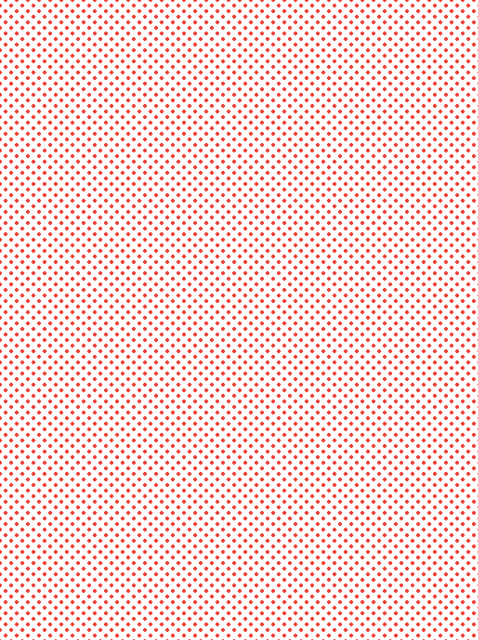
A Shadertoy shader for this pattern:

```glsl
// Small red four-lobed dots in staggered rows on a near-white ground.

const vec3 GROUND = vec3(1.0, 0.995, 0.995);
const vec3 RED = vec3(0.94, 0.24, 0.20);
const float REPEATS_DOWN = 57.4;
const float DOT_RADIUS = 0.169;   // in units of one repeat
const float LOBE_DEPTH = 0.07;    // relative swelling of the lobes

// Signed distance to a dot whose outline swells toward the four axes
float lobedDot(vec2 p, float radius, float lobe) {
    float r2 = max(dot(p, p), 1e-6);
    float cross2 = p.x * p.x * p.y * p.y;
    float cos4 = 1.0 - 8.0 * cross2 / (r2 * r2);
    return sqrt(r2) - radius * (1.0 + lobe * cos4);
}

// Offset from the nearest point of a unit grid
vec2 gridOffset(vec2 p) {
    return fract(p + 0.5) - 0.5;
}

// Two interleaved grids make the staggered rows
float staggeredDots(vec2 p, float radius, float lobe) {
    float a = lobedDot(gridOffset(p - vec2(0.5, 0.0)), radius, lobe);
    float b = lobedDot(gridOffset(p - vec2(0.0, 0.5)), radius, lobe);
    return min(a, b);
}

void mainImage(out vec4 fragColor, in vec2 fragCoord) {
    // Repeat units, measured from the upper left corner
    float scale = REPEATS_DOWN / iResolution.y;
    vec2 p = vec2(fragCoord.x, iResolution.y - fragCoord.y) * scale;

    // Edge blended over about one pixel
    float d = staggeredDots(p, DOT_RADIUS, LOBE_DEPTH);
    float ink = clamp(0.5 - d / scale, 0.0, 1.0);
    fragColor = vec4(mix(GROUND, RED, ink), 1.0);
}
```
